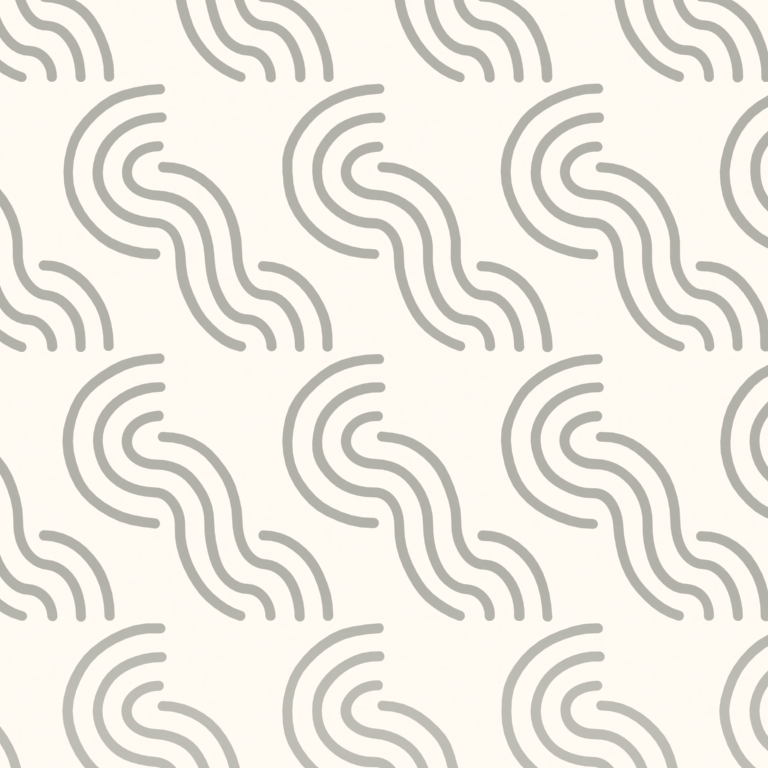
Reproduce this pattern procedurally as a three.js fragment shader.

```glsl
// Staggered bands of grey rounded S-curves flowing down over warm cream paper.
varying vec2 vUv;

const float GRID = 768.0;                // design units across the canvas
const vec2 PERIOD = vec2(219.0, 269.5);  // size of one repeat, in design units
const vec2 ORIGIN = vec2(60.0, 146.5);   // lower left corner of one repeat
const float HALF_WIDTH = 5.0;            // half the stroke width
const float EDGE = 0.9;                  // half width of the smoothed edge
const float WOBBLE = 0.8;                // hand-drawn drift of the strokes
const float WOBBLE_SCALE = 28.0;         // length of one drift
const float GRAIN = 0.006;               // paper tone variation
const float KAPPA = 0.56;                // roundness of the bends
const int STEPS = 12;                    // straight pieces per bend
const vec3 PAPER = vec3(1.0, 0.98, 0.95);
const vec3 INK = vec3(0.695, 0.695, 0.667);
const vec3 FADED_INK = vec3(0.745, 0.74, 0.71);

float hash(vec2 p) {
  return fract(sin(dot(p, vec2(127.1, 311.7))) * 43758.5453);
}

float noise(vec2 p) {
  vec2 i = floor(p);
  vec2 f = fract(p);
  f = f * f * (3.0 - 2.0 * f);
  return mix(mix(hash(i), hash(i + vec2(1.0, 0.0)), f.x),
             mix(hash(i + vec2(0.0, 1.0)), hash(i + 1.0), f.x), f.y);
}

float segmentDistance(vec2 p, vec2 a, vec2 b) {
  vec2 ab = b - a;
  vec2 ap = p - a;
  return length(ap - ab * clamp(dot(ap, ab) / dot(ab, ab), 0.0, 1.0));
}

// Distance to a rounded turn from a to b, whose tangents meet at the corner.
float bend(vec2 p, vec2 a, vec2 corner, vec2 b) {
  vec2 c1 = mix(a, corner, KAPPA);
  vec2 c2 = mix(b, corner, KAPPA);
  vec2 last = a;
  float d = 1e4;
  for (int i = 1; i <= STEPS; i++) {
    float t = float(i) / float(STEPS);
    float s = 1.0 - t;
    vec2 next = s * s * s * a + 3.0 * s * t * (s * c1 + t * c2) + t * t * t * b;
    d = min(d, segmentDistance(p, last, next));
    last = next;
  }
  return d;
}

// Outer hook, open to the right.
float outerHook(vec2 p) {
  float d = bend(p, vec2(100.0, 263.0), vec2(8.0, 263.0), vec2(8.0, 180.0));
  return min(d, bend(p, vec2(8.0, 180.0), vec2(8.0, 98.0), vec2(95.0, 98.0)));
}

// Middle hook, running down into the lower left sweep.
float middleStream(vec2 p) {
  float d = bend(p, vec2(101.0, 234.5), vec2(38.0, 234.5), vec2(38.0, 180.0));
  d = min(d, bend(p, vec2(38.0, 180.0), vec2(38.0, 129.0), vec2(95.0, 129.0)));
  d = min(d, bend(p, vec2(95.0, 129.0), vec2(120.0, 129.0), vec2(120.0, 95.0)));
  return min(d, bend(p, vec2(120.0, 95.0), vec2(120.0, 24.0), vec2(181.0, 5.4)));
}

// Inner hook, running through both turns.
float innerStream(vec2 p) {
  float d = bend(p, vec2(99.0, 205.5), vec2(67.0, 205.5), vec2(67.0, 180.0));
  d = min(d, bend(p, vec2(67.0, 180.0), vec2(67.0, 157.0), vec2(97.0, 157.0)));
  d = min(d, bend(p, vec2(97.0, 157.0), vec2(149.0, 157.0), vec2(149.0, 98.0)));
  d = min(d, bend(p, vec2(149.0, 98.0), vec2(149.0, 32.0), vec2(189.0, 32.0)));
  return min(d, bend(p, vec2(189.0, 32.0), vec2(211.0, 30.0), vec2(211.0, 5.4)));
}

// Stream that starts inside the hooks, and the short lower arc.
float rightStreams(vec2 p) {
  float d = bend(p, vec2(103.0, 185.0), vec2(177.0, 185.0), vec2(177.0, 100.0));
  d = min(d, bend(p, vec2(177.0, 100.0), vec2(177.0, 57.0), vec2(206.0, 57.0)));
  d = min(d, bend(p, vec2(206.0, 57.0), vec2(240.0, 55.0), vec2(240.0, 5.4)));
  return min(d, bend(p, vec2(203.0, 86.0), vec2(268.0, 86.0), vec2(268.0, 5.4)));
}

float motif(vec2 p) {
  return min(min(outerHook(p), middleStream(p)),
             min(innerStream(p), rightStreams(p)));
}

void main() {
  vec2 p = vUv * GRID;

  // Slight drift keeps the repeats from being identical.
  vec2 q = p / WOBBLE_SCALE;
  vec2 drift = vec2(noise(q), noise(q + 41.0)) - 0.5;
  vec2 cell = mod(p + 2.0 * WOBBLE * drift - ORIGIN, PERIOD);

  // Each motif is wider than its repeat, so the left neighbour reaches in.
  float d = min(motif(cell), motif(cell + vec2(PERIOD.x, 0.0)));
  float stroke = 1.0 - smoothstep(-EDGE, EDGE, d - HALF_WIDTH);

  // Ink fades toward the bottom edge; the paper is faintly uneven.
  vec3 ink = mix(FADED_INK, INK, smoothstep(0.08, 0.26, vUv.y));
  float grain = GRAIN * (noise(p / 5.0) - 0.5);
  gl_FragColor = vec4(mix(PAPER, ink, stroke) + grain, 1.0);
}
```
